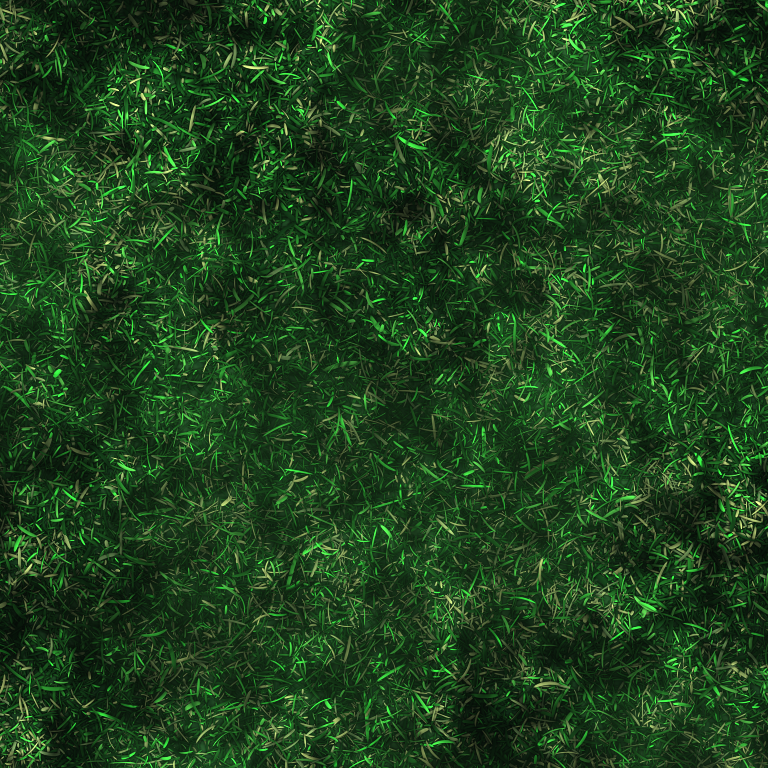
This texture is drawn by a Shadertoy shader. Its source:

```glsl
vec4 hash4(ivec3 v) {
    uvec4 u = uvec4(uvec3(v), uint(v.x + v.y)) * 1664525u + 1013904223u;
    for (int i = 0; i < 2; i++) {
        u.x += u.y * u.w;
        u.y += u.z * u.x;
        u.z += u.x * u.y;
        u.w += u.y * u.z;
        u ^= u >> 16u;
    }
    return vec4(u) / 4294967295.0;
}

mat2 rotation(float angle) {
    float c = cos(angle), s = sin(angle);
    return mat2(c, -s, s, c);
}

float noise(vec2 p, int seed) {
    ivec3 cell = ivec3(ivec2(floor(p)), seed);
    vec2 f = smoothstep(0.0, 1.0, fract(p));
    float bottom = mix(hash4(cell).x, hash4(cell + ivec3(1, 0, 0)).x, f.x);
    float top = mix(hash4(cell + ivec3(0, 1, 0)).x, hash4(cell + ivec3(1, 1, 0)).x, f.x);
    return mix(bottom, top, f.y);
}

float fbm(vec2 p, int seed) {
    float sum = 0.0, weight = 0.53;
    for (int i = 0; i < 4; i++) {
        sum += weight * noise(p, seed + i);
        p = rotation(0.6) * p * 2.1;
        weight *= 0.5;
    }
    return sum;
}

// One layer of scattered blades and clippings with soft contact shadows
void addBlades(inout vec3 color, vec2 uv, int layer, float depth, float gap, float dry) {
    float scale = mix(24.0, 50.0, hash4(ivec3(layer, 5, 900)).x);
    vec2 p = rotation(float(layer) * 1.7) * uv * scale + float(layer) * 7.3;
    float blur = 0.65 * scale / iResolution.y;

    for (int j = -1; j <= 1; j++)
    for (int i = -1; i <= 1; i++) {
        vec2 cell = floor(p) + vec2(i, j);
        vec4 place = hash4(ivec3(ivec2(cell), layer));
        vec4 look = hash4(ivec3(ivec2(cell), layer + 100));

        // Blade shape: t runs from root (-1) to tip (1)
        vec2 q = rotation(6.2832 * place.z) * (p - cell - place.xy);
        float halfLength = mix(0.17, 0.9, place.w * place.w);
        float t = q.x / halfLength;
        q.y += (look.x - 0.5) * 0.45 * halfLength * (t * t - 0.33);
        float width = mix(0.03, 0.085, look.y * look.y) * mix(0.8, 1.15, gap);
        float d = abs(q.y) - width * max(1.0 - t * t * t * t, 0.0);
        float mask = smoothstep(blur, -blur, d) * smoothstep(1.0, 0.75, abs(t));
        float shadow = smoothstep(0.13, 0.0, d) * smoothstep(1.2, 0.6, abs(t));

        // Blade colour: common green, dry straw or sunlit green
        float light = look.z * look.z * mix(0.6, 1.1, depth);
        vec3 tone = mix(vec3(0.04, 0.14, 0.05), vec3(0.13, 0.44, 0.13), light);
        vec3 straw = mix(vec3(0.27, 0.36, 0.22), vec3(0.56, 0.60, 0.34), look.z);
        vec3 sunlit = mix(vec3(0.24, 0.53, 0.20), vec3(0.18, 0.88, 0.22), look.z * look.z);
        tone = mix(tone, straw, step(0.9 - 0.3 * dry, look.w));
        tone = mix(tone, sunlit, step(look.w, 0.03 + 0.18 * depth));
        tone *= 0.95 + 0.25 * t + 0.15 * clamp(q.y / width, -1.0, 1.0);

        color *= 1.0 - mix(0.25, 0.45, gap) * shadow;
        color = mix(color, tone, mask);
    }
}

void mainImage(out vec4 fragColor, in vec2 fragCoord) {
    vec2 uv = fragCoord / iResolution.y;

    // Broad patches: deep gaps against hazy turf, and dry clumps
    float gap = smoothstep(0.32, 0.68, fbm(uv * 3.2, 300));
    float dry = smoothstep(0.4, 0.7, fbm(uv * 14.0 + 4.0, 320));
    float shade = smoothstep(0.25, 0.75, fbm(uv * 7.0 + 11.0, 340));
    float tuft = smoothstep(0.27, 0.73, fbm(uv * 26.0 + 3.0, 380));

    // Ground beneath the blades
    float litter = fbm(uv * 70.0, 360);
    vec3 color = mix(vec3(0.03, 0.10, 0.05), vec3(0.12, 0.25, 0.12), litter);

    const int LAYERS = 22;
    for (int i = 0; i < LAYERS; i++) {
        addBlades(color, uv, i, float(i) / float(LAYERS - 1), gap, dry);
    }

    // Tufts catch the light between dark hollows
    color *= mix(0.85, 1.3, shade) * mix(mix(0.7, 0.4, gap), 1.5, tuft);

    // Faint haze over the fine turf
    color = mix(color, vec3(0.14, 0.27, 0.12), mix(0.22, 0.03, gap));
    color += vec3(0.012, 0.025, 0.018);
    fragColor = vec4(color, 1.0);
}
```
